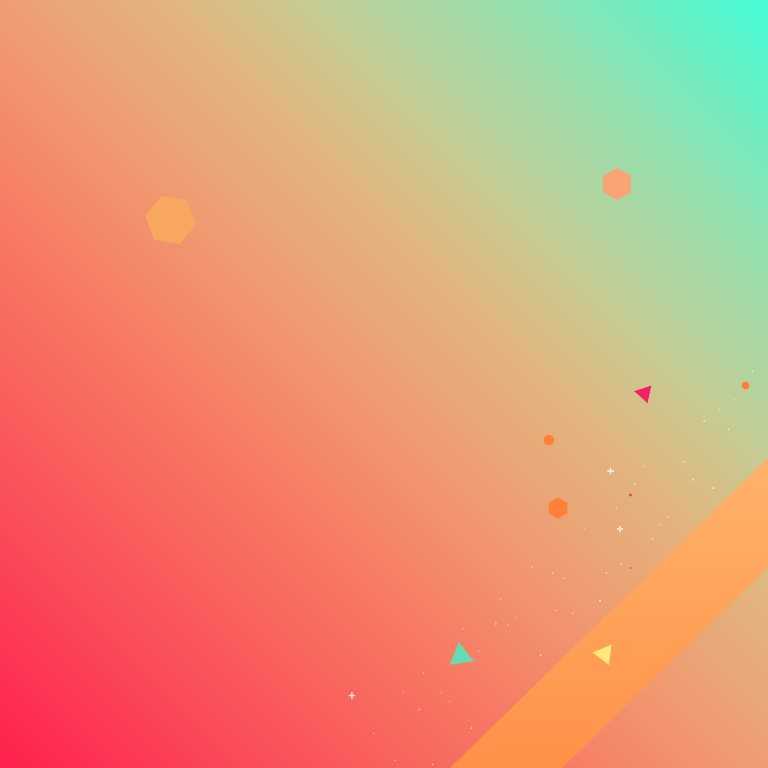
Write a Shadertoy shader that draws this background.

```glsl
const float TAU = 6.2831853;
const vec3 ORANGE = vec3(1.0, 0.50, 0.21);
const vec3 PEACH = vec3(0.98, 0.64, 0.46);
const vec3 AMBER = vec3(0.97, 0.66, 0.37);
const vec3 PINK = vec3(0.96, 0.12, 0.40);
const vec3 TEAL = vec3(0.40, 0.86, 0.70);
const vec3 LEMON = vec3(1.0, 0.91, 0.48);
const vec3 RUST = vec3(0.88, 0.32, 0.20);
const vec3 WHITE = vec3(1.0, 0.97, 0.90);

vec2 hash2(float n) {
    return fract(sin(vec2(n * 12.99, n * 78.23) + 1.7) * 4375.85);
}

// Coverage of a shape from its signed distance
float fill(float dist, float pixel) {
    return 1.0 - smoothstep(-0.6 * pixel, 0.6 * pixel, dist);
}

// Regular polygon with one corner at the given angle
float polygonDist(vec2 p, float sides, float radius, float angle) {
    float sector = TAU / sides;
    float a = mod(atan(p.y, p.x) - angle, sector) - 0.5 * sector;
    return length(p) * cos(a) - radius * cos(0.5 * sector);
}

float plusDist(vec2 p, float size, float width) {
    p = abs(p);
    return max(min(p.x, p.y) - width, max(p.x, p.y) - size);
}

vec3 addPolygon(vec3 base, vec2 p, float sides, float radius, float angle, vec3 tint, float pixel) {
    return mix(base, tint, fill(polygonDist(p, sides, radius, angle), pixel));
}

vec3 addDisc(vec3 base, vec2 p, float radius, vec3 tint, float pixel) {
    return mix(base, tint, fill(length(p) - radius, pixel));
}

vec3 addPlus(vec3 base, vec2 p, float pixel) {
    return mix(base, WHITE, fill(plusDist(p, 0.0040, 0.0009), pixel));
}

vec3 blendStop(vec3 base, vec3 next, float from, float to, float t) {
    return mix(base, next, clamp((t - from) / (to - from), 0.0, 1.0));
}

// Diagonal sweep from crimson through sand to mint
vec3 diagonalGradient(float t) {
    vec3 c = vec3(1.0, 0.13, 0.31);
    c = blendStop(c, vec3(0.98, 0.32, 0.35), 0.00, 0.19, t);
    c = blendStop(c, vec3(0.97, 0.47, 0.39), 0.19, 0.35, t);
    c = blendStop(c, vec3(0.94, 0.60, 0.44), 0.35, 0.48, t);
    c = blendStop(c, vec3(0.885, 0.71, 0.50), 0.48, 0.61, t);
    c = blendStop(c, vec3(0.76, 0.81, 0.59), 0.61, 0.71, t);
    c = blendStop(c, vec3(0.57, 0.88, 0.69), 0.71, 0.84, t);
    return blendStop(c, vec3(0.27, 0.99, 0.84), 0.84, 1.00, t);
}

vec3 addRibbon(vec3 base, vec2 p, float pixel) {
    vec2 normal = normalize(vec2(0.976, -1.0));
    float dist = abs(dot(p - vec2(0.659, 0.0), normal)) - 0.073 * normal.x;
    vec3 tint = mix(vec3(1.0, 0.57, 0.28), vec3(1.0, 0.70, 0.42), clamp(p.y / 0.4, 0.0, 1.0));
    return mix(base, tint, fill(dist, pixel));
}

// Fine specks strewn along the upper side of the ribbon
vec3 addSpecks(vec3 base, vec2 p, float pixel) {
    const int COUNT = 42;
    for (int i = 0; i < COUNT; i++) {
        vec2 rnd = hash2(float(i) + 3.0);
        float x = mix(0.46, 0.98, (float(i) + rnd.x) / float(COUNT));
        vec2 center = vec2(x, x - mix(0.42, 0.57, rnd.y));
        float speck = fill(length(p - center) - mix(0.0007, 0.0012, rnd.x), pixel);
        base = mix(base, WHITE, speck * mix(0.5, 0.9, rnd.y));
    }
    return base;
}

void mainImage(out vec4 fragColor, in vec2 fragCoord) {
    vec2 p = fragCoord / iResolution.xy;
    float pixel = 1.0 / iResolution.y;

    // Backdrop and ribbon
    vec3 color = diagonalGradient(0.5 * (p.x + p.y));
    color = addRibbon(color, p, pixel);
    color = addSpecks(color, p, pixel);

    // Hexagons
    color = addPolygon(color, p - vec2(0.222, 0.7135), 6.0, 0.0335, -0.175, AMBER, pixel);
    color = addPolygon(color, p - vec2(0.8034, 0.7604), 6.0, 0.0212, TAU / 4.0, PEACH, pixel);
    color = addPolygon(color, p - vec2(0.7266, 0.3385), 6.0, 0.0140, TAU / 4.0, ORANGE, pixel);

    // Triangles
    color = addPolygon(color, p - vec2(0.839, 0.4879), 3.0, 0.0135, 0.84, PINK, pixel);
    color = addPolygon(color, p - vec2(0.600, 0.1458), 3.0, 0.0184, 1.71, TEAL, pixel);
    color = addPolygon(color, p - vec2(0.787, 0.1484), 3.0, 0.0155, 0.925, LEMON, pixel);

    // Small discs
    color = addDisc(color, p - vec2(0.7148, 0.4270), 0.0068, ORANGE, pixel);
    color = addDisc(color, p - vec2(0.9707, 0.4980), 0.0050, ORANGE, pixel);
    color = addDisc(color, p - vec2(0.8210, 0.3555), 0.0019, RUST, pixel);
    color = addDisc(color, p - vec2(0.8210, 0.2604), 0.0011, RUST, pixel);

    // Sparkles
    color = addPlus(color, p - vec2(0.7950, 0.3867), pixel);
    color = addPlus(color, p - vec2(0.8073, 0.3112), pixel);
    color = addPlus(color, p - vec2(0.4583, 0.0944), pixel);

    fragColor = vec4(color, 1.0);
}
```
